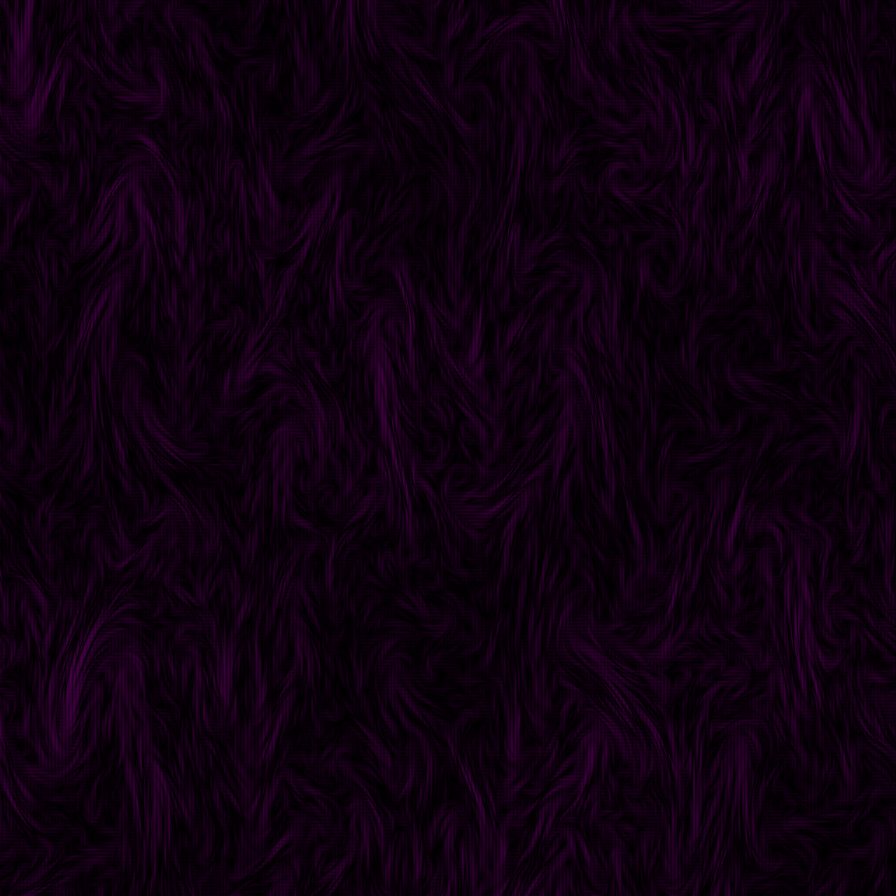
Reproduce this texture procedurally as a three.js fragment shader.

```glsl
// Dark violet fibres: the slope of a turbulent height field, stretched upwards.
// The field is layered sines, each one shearing the domain of the next.
// A fine hatch runs along the edges: upright on side slopes, level on others.
varying vec2 vUv;

const float TAU = 6.2831853;

// Sum of sines in spiralling directions, from broad folds to thin curls.
float foldedHeight(vec2 uv) {
  vec2 p = uv * vec2(1.3, 0.7) + vec2(3.1, 1.7);
  float height = 0.0;
  float frequency = 20.0;
  for (int i = 0; i < 30; i++) {
    float n = float(i);
    vec2 direction = vec2(cos(n * 2.4), sin(n * 2.4));
    float phase = dot(p, direction) * frequency + n * n * 1.7;
    height += sin(phase) / frequency;
    // Shear across the wave, which curls the finer layers
    p += vec2(-direction.y, direction.x) * 0.32 * cos(phase) / frequency;
    frequency *= 1.11;
  }
  return height;
}

// Broad, soft patches of brighter and darker cloth.
float mottle(vec2 uv) {
  float a = sin(uv.x * 9.0 + 2.0 * sin(uv.y * 7.0 + 1.0));
  float b = sin(uv.y * 11.0 + 2.0 * sin(uv.x * 8.0 + 4.0));
  return 1.0 + 0.13 * (a + b);
}

void main() {
  // Slope by central differences
  vec2 stepX = vec2(0.001, 0.0);
  vec2 stepY = stepX.yx;
  vec2 slope = abs(vec2(
    foldedHeight(vUv + stepX) - foldedHeight(vUv - stepX),
    foldedHeight(vUv + stepY) - foldedHeight(vUv - stepY))) / 0.002;

  // Thin lines parallel to the local edge
  vec2 hatch = 1.0 + 0.42 * sin(vUv * 256.0 * TAU);
  float strength = length(slope * hatch) * mottle(vUv);

  // Soft shoulder keeps the brightest strands muted
  float glow = 0.32 * (1.0 - exp(-0.05 * strength));
  gl_FragColor = vec4(glow * vec3(1.0, 0.0, 1.02), 1.0);
}
```
